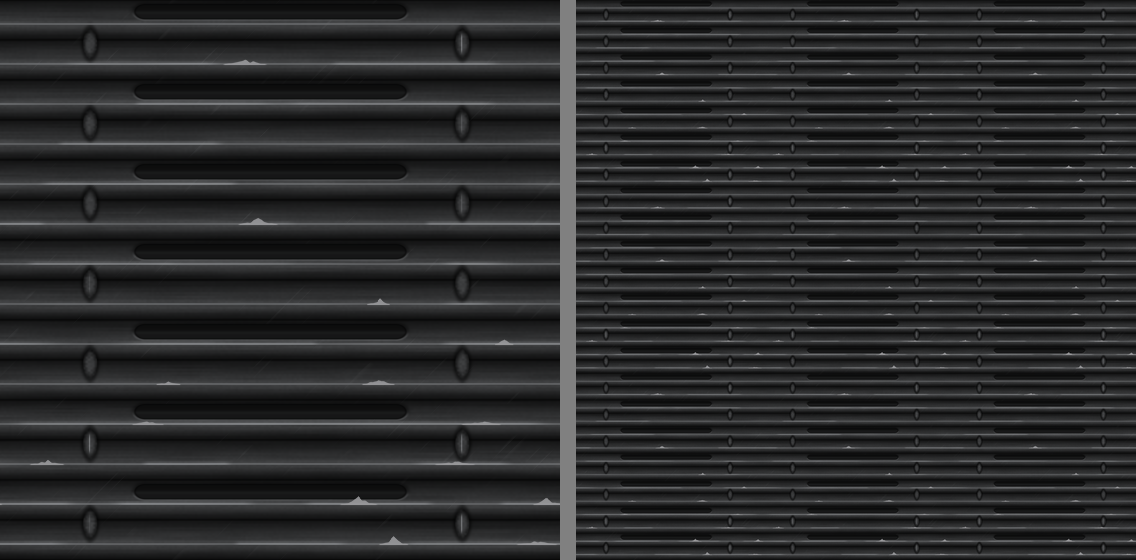
Left: one tile. Right: repeated 3 by 3.
This texture is drawn by a WebGL 1 fragment shader. Its source:

```glsl
precision highp float;
// Dark metal louvre: fourteen horizontal slats, each a curved face, a bright ridge and
// a shaded underside. Alternate slats carry a long slot or a pair of lens-shaped studs.
// Wrapping noise adds brushed grain, smudges, scratches and chipped paint on the ridges.
uniform vec2 u_resolution;

const float SLATS = 14.0;
const float RIDGE = 0.60;                 // ridge position within a slat, from its top
const vec3 STEEL_TINT = vec3(0.985, 1.0, 1.02);
const vec3 BARE_METAL = vec3(0.60, 0.60, 0.61);

float hash(vec2 p) {
  return fract(sin(dot(p, vec2(127.1, 311.7))) * 43758.55);
}

// Value noise that wraps after a whole number of cells
float noise(vec2 p, vec2 period) {
  vec2 i = floor(p), f = fract(p);
  f = f * f * (3.0 - 2.0 * f);
  vec2 a = mod(i, period), b = mod(i + 1.0, period);
  return mix(mix(hash(a), hash(vec2(b.x, a.y)), f.x),
             mix(hash(vec2(a.x, b.y)), hash(b), f.x), f.y);
}

float tiledNoise(vec2 uv, vec2 cells) {
  return noise(uv * cells, cells);
}

float fill(float dist, float aa) {
  return 1.0 - smoothstep(-aa, aa, dist);
}

float bump(float x, float width) {
  return exp(-x * x / (width * width));
}

// Brightness across one slat, t = 0 at the top crease and 1 at the next
float slatShade(float t) {
  float face = mix(0.085, 0.19, smoothstep(0.0, 0.45, t)) + 0.08 * smoothstep(0.42, RIDGE, t);
  float under = mix(0.26, 0.07, smoothstep(RIDGE - 0.04, 1.0, t));
  float shade = mix(face, under, smoothstep(RIDGE - 0.01, RIDGE + 0.01, t));
  return shade * (1.0 - 0.5 * bump(min(t, 1.0 - t), 0.03));
}

// Capsule with slightly drawn-out ends
float slotDistance(vec2 p, float halfLength, float radius) {
  float over = max(abs(p.x) - halfLength + radius / 0.7, 0.0);
  return length(vec2(over * 0.7, p.y)) - radius;
}

// Lens with soft tips
float studDistance(vec2 p, vec2 size) {
  vec2 q = abs(p) / size;
  return (pow(q.x, 1.6) + q.y * q.y - 1.0) * size.x * 0.6;
}

float addSlot(float shade, vec2 p, float aa) {
  float d = slotDistance(p, 0.243, 0.0135);
  float below = smoothstep(0.002, -0.010, p.y);
  shade *= 1.0 - 0.35 * bump(max(d, 0.0), 0.004) * (1.0 - below);
  shade += 0.07 * bump(d - 0.002, 0.0015) * below;
  float inside = mix(0.09, 0.05, smoothstep(-0.012, 0.010, p.y));
  inside += 0.03 * bump(p.y + 0.002, 0.003);
  inside *= 1.0 - 0.5 * bump(d, 0.002);
  return mix(shade, inside, fill(d, aa));
}

float addStud(float shade, vec2 p, float seed, float grain, float aa) {
  vec2 size = vec2(0.0125, 0.0275);
  float d = studDistance(p, size);
  shade *= 1.0 - 0.5 * bump(max(d, 0.0), 0.005);
  float body = 0.11 + 0.13 * smoothstep(0.0, 0.007, -d) + 0.05 * (grain - 0.5);
  body -= 0.04 * smoothstep(0.0, 0.025, p.y);
  float streak = bump(p.x + 0.001, 0.0013) * smoothstep(0.020, 0.010, abs(p.y));
  body += 0.22 * streak * smoothstep(0.5, 0.9, seed);
  return mix(shade, body, fill(d, aa));
}

// Ragged flakes sitting on the ridge, commoner on the lower slats
float chips(float x, float height, float row, float aa) {
  float jag = tiledNoise(vec2(x, row / SLATS), vec2(150.0, SLATS));
  float cover = 0.0;
  for (int k = 0; k < 2; k++) {
    vec2 id = vec2(row + 3.0, float(k) * 17.0 + 5.0);
    float dx = abs(fract(x - hash(id) + 0.5) - 0.5);
    float taper = max(1.0 - dx / mix(0.015, 0.045, hash(id + 31.0)), 0.0);
    float present = step(hash(id + 57.0), 0.15 + 0.05 * row);
    float top = mix(0.005, 0.014, hash(id + 83.0)) * taper * taper * (0.25 + jag);
    float flake = fill(height - top, aa) * smoothstep(-0.003, -0.001, height);
    cover = max(cover, flake * present * smoothstep(0.0, 0.15, taper));
  }
  return cover;
}

void main() {
  vec2 uv = gl_FragCoord.xy / u_resolution;
  float aa = 0.8 / u_resolution.y;
  float depth = (1.0 - uv.y) * SLATS;
  float row = floor(depth), t = fract(depth);
  float pairDepth = mod(depth, 2.0);

  // Brushed slats with smudges and slanted hairline scratches
  float grain = tiledNoise(uv, vec2(220.0, 260.0));
  float brushed = tiledNoise(uv, vec2(9.0, 300.0));
  float smudge = tiledNoise(uv, vec2(7.0, 28.0)) * 0.6 + tiledNoise(uv, vec2(24.0, 70.0)) * 0.4;
  float shade = slatShade(t) * (0.82 + 0.14 * brushed + 0.16 * smudge + 0.06 * grain);
  vec2 slanted = vec2(uv.x + 2.0 * uv.y, uv.y - uv.x);
  shade += 0.04 * smoothstep(0.88, 1.0, tiledNoise(slanted, vec2(6.0, 110.0))) * smudge;

  // Slots and studs
  shade = addSlot(shade, vec2(uv.x - 0.483, (0.29 - pairDepth) / SLATS), aa);
  float side = step(0.493, uv.x);
  vec2 studPoint = vec2(uv.x - mix(0.161, 0.8255, side), (1.09 - pairDepth) / SLATS);
  float studSeed = hash(vec2(floor(depth / 2.0) + 9.0, side + 4.0));
  shade = addStud(shade, studPoint, studSeed, grain, aa);

  // Ridge highlight, polished brighter in long stretches
  float height = (RIDGE - t) / SLATS;
  float polish = smoothstep(0.5, 0.62, tiledNoise(vec2(uv.x, row / SLATS), vec2(6.0, SLATS)));
  float ridge = fill(abs(height) - 0.0013, aa);
  shade = mix(shade, 0.42 + 0.13 * polish + 0.06 * (brushed - 0.5), ridge);
  shade += 0.07 * bump(height - 0.003, 0.002) * polish;

  vec3 color = mix(shade * STEEL_TINT, BARE_METAL, 0.9 * chips(uv.x, height, row, aa));
  gl_FragColor = vec4(color, 1.0);
}
```
